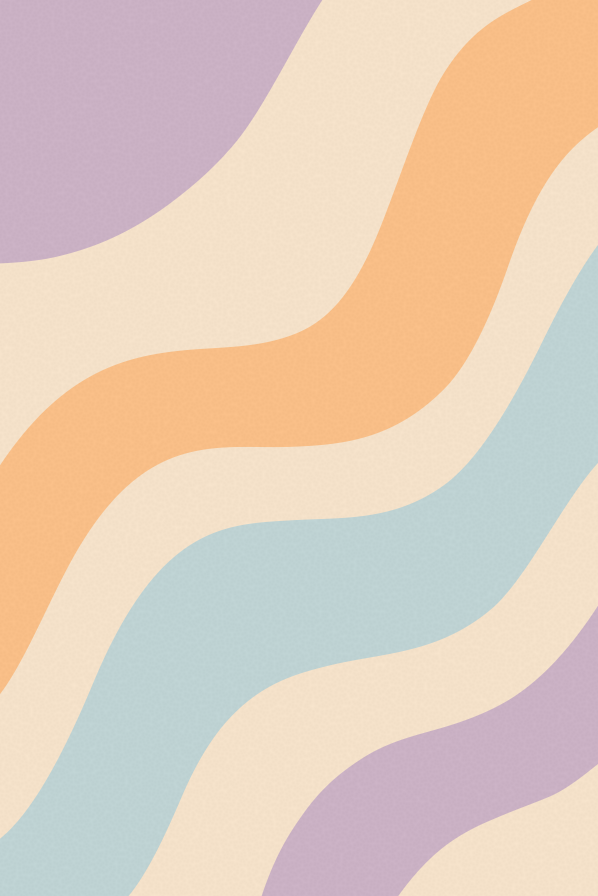
Write a WebGL 1 fragment shader that draws this background.

```glsl
precision highp float;
// Pastel wavy bands climbing from lower left to upper right over cream paper.
// Each band lies between two smooth edge curves built from cubic spans,
// and a faint cellular grain gives the surface a paper feel.

#define CREAM vec3(0.957, 0.882, 0.788)
#define ORANGE vec3(0.973, 0.745, 0.529)
#define BLUE vec3(0.745, 0.824, 0.827)
#define LILAC vec3(0.792, 0.694, 0.769)
#define PAGE_HEIGHT 1.5
#define GRAIN_CELLS 170.0
#define GRAIN_STRENGTH 0.022

uniform vec2 u_resolution;

// Cubic span between knots (x, height, slope), straight outside its ends.
// Returns height and slope at x.
vec2 span(float x, vec3 a, vec3 b) {
  float width = b.x - a.x;
  float rise = b.y - a.y;
  float m0 = a.z * width;
  float m1 = b.z * width;
  float c2 = 3.0 * rise - 2.0 * m0 - m1;
  float c3 = m0 + m1 - 2.0 * rise;
  float t = clamp((x - a.x) / width, 0.0, 1.0);
  float slope = (m0 + t * (2.0 * c2 + 3.0 * t * c3)) / width;
  float height = a.y + t * (m0 + t * (c2 + t * c3));
  return vec2(height + slope * (x - a.x - t * width), slope);
}

// Smooth coverage of the area above an edge of five joined spans.
float above(vec2 p, float pixel, vec3 a, vec3 b, vec3 c, vec3 d, vec3 e, vec3 f) {
  vec2 edge = span(p.x, a, b);
  if (p.x > b.x) edge = span(p.x, b, c);
  if (p.x > c.x) edge = span(p.x, c, d);
  if (p.x > d.x) edge = span(p.x, d, e);
  if (p.x > e.x) edge = span(p.x, e, f);
  float dist = (p.y - edge.x) * inversesqrt(1.0 + edge.y * edge.y);
  return clamp(0.5 + dist / pixel, 0.0, 1.0);
}

vec2 hash2(vec2 cell) {
  vec2 mixed = vec2(dot(cell, vec2(127.1, 311.7)), dot(cell, vec2(269.5, 183.3)));
  return fract(sin(mixed) * 43758.5);
}

// Distance to the nearest scattered point.
float cellular(vec2 p) {
  vec2 cell = floor(p);
  float nearest = 2.0;
  for (int j = -1; j <= 1; j++) {
    for (int i = -1; i <= 1; i++) {
      vec2 neighbour = cell + vec2(float(i), float(j));
      nearest = min(nearest, distance(p, neighbour + hash2(neighbour)));
    }
  }
  return nearest;
}

void main() {
  vec2 p = gl_FragCoord.xy / u_resolution * vec2(1.0, PAGE_HEIGHT);
  float pixel = max(1.0 / u_resolution.x, PAGE_HEIGHT / u_resolution.y);

  // Edges from the top left corner down to the bottom right
  float corner = above(p, pixel,
    vec3(0.0, 1.059, 0.05), vec3(0.098, 1.071, 0.24), vec3(0.195, 1.105, 0.48),
    vec3(0.293, 1.166, 0.77), vec3(0.391, 1.258, 1.18), vec3(0.539, 1.5, 1.55));
  float orangeTop = above(p, pixel,
    vec3(0.0, 0.721, 1.5), vec3(0.3125, 0.914, 0.09), vec3(0.488, 0.939, 0.37),
    vec3(0.635, 1.117, 2.5), vec3(0.742, 1.377, 1.6), vec3(0.889, 1.5, 0.5));
  float orangeBase = above(p, pixel,
    vec3(0.0, 0.338, 1.3), vec3(0.117, 0.557, 1.85), vec3(0.488, 0.752, 0.04),
    vec3(0.742, 0.848, 1.0), vec3(0.85, 1.055, 2.9), vec3(1.0, 1.287, 0.7));
  float blueTop = above(p, pixel,
    vec3(0.0, 0.096, 0.8), vec3(0.156, 0.357, 2.4), vec3(0.488, 0.629, 0.06),
    vec3(0.742, 0.6875, 0.72), vec3(0.908, 0.93, 2.05), vec3(1.0, 1.09, 1.35));
  float blueBase = above(p, pixel,
    vec3(0.215, 0.0, 1.2), vec3(0.303, 0.164, 2.35), vec3(0.391, 0.305, 1.0),
    vec3(0.547, 0.385, 0.25), vec3(0.82, 0.479, 0.83), vec3(1.0, 0.725, 1.1));
  float lilacTop = above(p, pixel,
    vec3(0.4375, 0.0, 3.0), vec3(0.508, 0.139, 1.4), vec3(0.605, 0.23, 0.65),
    vec3(0.723, 0.277, 0.28), vec3(0.84, 0.322, 0.55), vec3(1.0, 0.486, 1.55));
  float lilacBase = above(p, pixel,
    vec3(0.666, 0.0, 1.4), vec3(0.742, 0.082, 0.78), vec3(0.791, 0.113, 0.52),
    vec3(0.84, 0.135, 0.42), vec3(0.918, 0.166, 0.42), vec3(1.0, 0.221, 0.8));

  // Bands over the cream ground
  vec3 color = mix(CREAM, LILAC, corner);
  color = mix(color, ORANGE, orangeBase * (1.0 - orangeTop));
  color = mix(color, BLUE, blueBase * (1.0 - blueTop));
  color = mix(color, LILAC, lilacBase * (1.0 - lilacTop));

  // Paper grain
  color += GRAIN_STRENGTH * (cellular(p * GRAIN_CELLS) - 0.45);
  gl_FragColor = vec4(color, 1.0);
}
```
